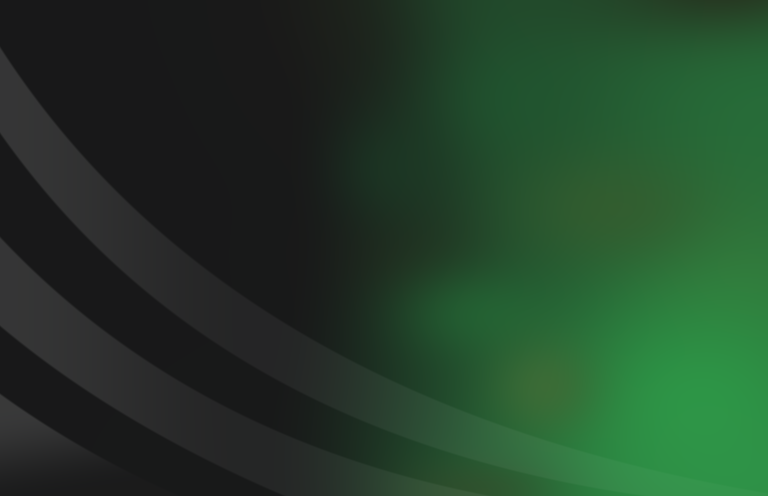
A Shadertoy shader for this background:

```glsl
// Soft green glow on charcoal, with pale curved ribbons sweeping from the left.

const vec3 CHARCOAL   = vec3(0.095, 0.096, 0.098);
const vec3 WARM_BLACK = vec3(0.115, 0.105, 0.095);
const vec3 DEEP_GREEN = vec3(0.13, 0.29, 0.17);
const vec3 LEAF_GREEN = vec3(0.15, 0.42, 0.22);
const vec3 VIVID      = vec3(0.175, 0.59, 0.275);
const vec3 OLIVE      = vec3(0.21, 0.36, 0.18);
const vec3 MOSS       = vec3(0.25, 0.42, 0.21);
const vec3 SHADOW     = vec3(0.15, 0.17, 0.11);

const float RIBBON_NEAR = 0.125;  // ribbon opacity at the left edge
const float RIBBON_FAR  = 0.055;  // ribbon opacity past the fade
const float RIBBON_FADE = 0.33;   // width of the fade

// Blends a soft elliptical patch of colour into the base.
vec3 glow(vec3 base, vec2 p, vec2 centre, vec2 radius, vec3 tint, float strength) {
    vec2 q = (p - centre) / radius;
    return mix(base, tint, strength * exp(-dot(q, q)));
}

// Height at x of a quadratic curve from (0, start) to (end, 0).
float curveHeight(float x, float start, vec2 bend, float end) {
    float root = sqrt(bend.x * bend.x + (end - 2.0 * bend.x) * x);
    float t = x / (bend.x + root);
    return (1.0 - t) * ((1.0 - t) * start + 2.0 * t * bend.y);
}

// Smooth coverage of the area below a curve.
float below(vec2 p, float start, vec2 bend, float end) {
    float d = curveHeight(p.x, start, bend, end) - p.y;
    float w = max(fwidth(d), 1e-5);
    return smoothstep(-w, w, d);
}

vec3 background(vec2 p) {
    // Charcoal to green, left to right
    float edge = 0.02 * sin(7.0 * p.y + 0.6);
    vec3 col = mix(CHARCOAL, DEEP_GREEN, smoothstep(0.36, 0.68, p.x + edge));
    col = mix(col, LEAF_GREEN, smoothstep(0.57, 1.0, p.x));

    // Dark patches along the top and in the middle
    col = glow(col, p, vec2(0.46, 1.02), vec2(0.12, 0.24), WARM_BLACK, 0.65);
    col = glow(col, p, vec2(0.93, 1.05), vec2(0.20, 0.12), SHADOW, 0.95);
    col = glow(col, p, vec2(0.70, 1.03), vec2(0.18, 0.12), DEEP_GREEN, 0.6);
    col = glow(col, p, vec2(0.54, 0.48), vec2(0.10, 0.10), SHADOW, 0.3);

    // Green highlights
    col = glow(col, p, vec2(0.66, 0.80), vec2(0.10, 0.12), vec3(0.12, 0.35, 0.19), 0.45);
    col = glow(col, p, vec2(0.50, 0.66), vec2(0.07, 0.11), vec3(0.11, 0.27, 0.16), 0.4);
    col = glow(col, p, vec2(0.62, 0.37), vec2(0.10, 0.09), vec3(0.14, 0.42, 0.21), 0.6);
    col = glow(col, p, vec2(0.97, 0.42), vec2(0.15, 0.20), vec3(0.22, 0.48, 0.23), 0.6);
    col = glow(col, p, vec2(0.91, 0.19), vec2(0.19, 0.23), VIVID, 0.95);
    col = glow(col, p, vec2(0.98, 0.02), vec2(0.30, 0.17), vec3(0.19, 0.60, 0.29), 0.7);

    // Olive patches
    col = glow(col, p, vec2(0.80, 0.58), vec2(0.12, 0.11), OLIVE, 0.75);
    col = glow(col, p, vec2(0.71, 0.22), vec2(0.065, 0.09), MOSS, 0.8);
    col = glow(col, p, vec2(0.62, 0.01), vec2(0.10, 0.06), vec3(0.21, 0.30, 0.17), 0.6);
    return col;
}

void mainImage(out vec4 fragColor, in vec2 fragCoord) {
    vec2 p = fragCoord / iResolution.xy;
    vec3 col = background(p);

    // Ribbons lie between successive curves
    float upper = below(p, 0.905, vec2(0.302, 0.180), 1.020)
                - below(p, 0.732, vec2(0.276, 0.124), 0.840);
    float middle = below(p, 0.522, vec2(0.246, 0.117), 0.638)
                 - below(p, 0.343, vec2(0.153, 0.144), 0.371);
    float corner = below(p, 0.206, vec2(0.108, 0.085), 0.234);

    float fade = mix(RIBBON_NEAR, RIBBON_FAR, smoothstep(0.0, RIBBON_FADE, p.x));
    float cornerFade = 0.13 * smoothstep(-0.02, 0.17, p.y - 0.25 * p.x) + 0.01;
    float opacity = (upper + middle) * fade + corner * cornerFade;
    opacity *= 1.0 - 0.5 * smoothstep(0.6, 1.0, p.x);
    col = mix(col, vec3(1.0), opacity);

    fragColor = vec4(col, 1.0);
}
```
